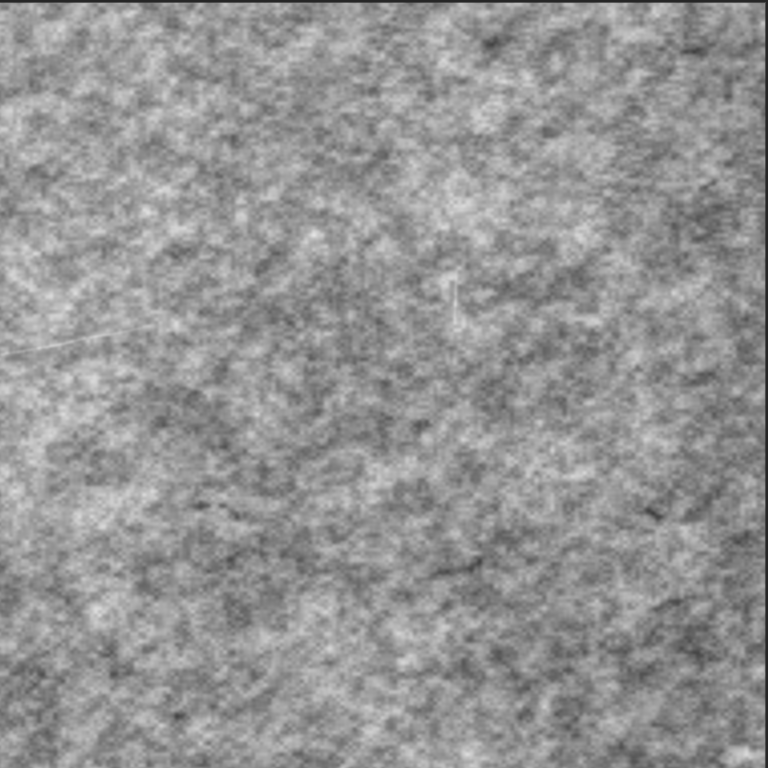
Write a Shadertoy shader that draws this texture.

```glsl
const float BASE_GREY = 0.586;
const float SIDE_FADE = 0.055;      // left is lighter than right
const float CLOUD_GAIN = 0.12;
const float MOTTLE_GAIN = 0.15;
const float CLUMP_GAIN = 0.20;
const float GRAIN_GAIN = 0.20;
const float WEAVE_GAIN = 0.13;
const float GRAIN_TILT = 0.35;
const int CRACK_COUNT = 24;
const float CRACK_WIDTH = 0.0065;
const float CRACK_DEPTH = 0.20;
const int SPOT_COUNT = 22;
const float SPOT_GAIN = 0.11;
const float SCRATCH_GAIN = 0.10;
const float BORDER_WIDTH = 0.0035;
const float BORDER_GREY = 0.15;

float hash(vec2 p) {
    return fract(sin(dot(p, vec2(127.1, 311.7))) * 43758.5453);
}

// Smooth value noise centred on zero
float noise(vec2 p) {
    vec2 cell = floor(p);
    vec2 f = fract(p);
    f = f * f * (3.0 - 2.0 * f);
    float low = mix(hash(cell), hash(cell + vec2(1.0, 0.0)), f.x);
    float high = mix(hash(cell + vec2(0.0, 1.0)), hash(cell + vec2(1.0, 1.0)), f.x);
    return mix(low, high, f.y) - 0.5;
}

vec2 rotate(vec2 p, float angle) {
    float c = cos(angle), s = sin(angle);
    return vec2(c * p.x + s * p.y, c * p.y - s * p.x);
}

// Stone surface: broad clouds down to a fine square weave
float surface(vec2 p) {
    vec2 tilted = rotate(p, GRAIN_TILT);
    float tone = CLOUD_GAIN * noise(rotate(p, 0.6) * 5.0 + 3.7);
    tone += MOTTLE_GAIN * noise(tilted * vec2(19.0, 25.0) + 11.3);
    tone += CLUMP_GAIN * noise(tilted * vec2(42.0, 60.0) + 27.1);
    tone += GRAIN_GAIN * noise(rotate(p, 0.12) * vec2(88.0, 108.0) + 51.9);
    tone += WEAVE_GAIN * noise(p * vec2(190.0, 210.0) + 83.3);
    return tone;
}

// Short, bent, ragged dark cracks
float cracks(vec2 p) {
    vec2 wobble = vec2(noise(p * 28.0 + 5.0), noise(p * 28.0 + 45.0)) * 0.022;
    float ragged = 0.8 + 0.9 * noise(p * 55.0 + 71.0);
    float dark = 0.0;
    for (int i = 0; i < CRACK_COUNT; i++) {
        float id = float(i) + 1.0;
        vec2 center = vec2(hash(vec2(id, 1.0)), hash(vec2(id, 2.0)));
        float angle = mix(-0.5, 0.8, hash(vec2(id, 3.0)));
        float reach = mix(0.018, 0.085, pow(hash(vec2(id, 4.0)), 2.0));
        float bend = mix(-7.0, 7.0, hash(vec2(id, 5.0)));
        float strength = mix(0.45, 1.0, hash(vec2(id, 6.0)));
        vec2 q = rotate(p - center + wobble, angle);
        q.y += bend * q.x * q.x;
        float across = q.y / CRACK_WIDTH;
        float along = 1.0 - smoothstep(0.4 * reach, reach, abs(q.x));
        dark = max(dark, strength * along * exp(-across * across));
    }
    return dark * ragged;
}

// Soft pale flecks
float spots(vec2 p) {
    vec2 warped = p + 0.02 * vec2(noise(p * 40.0), noise(p * 40.0 + 19.0));
    float light = 0.0;
    for (int i = 0; i < SPOT_COUNT; i++) {
        float id = float(i) + 1.0;
        vec2 center = vec2(hash(vec2(id, 7.0)), hash(vec2(id, 8.0)));
        float radius = mix(0.008, 0.022, hash(vec2(id, 9.0)));
        vec2 q = (warped - center) / radius;
        light = max(light, exp(-dot(q, q)));
    }
    return light;
}

// Faint pale scratch, from start along a direction
float scratch(vec2 p, vec2 start, float angle, float reach) {
    vec2 q = rotate(p - start, angle);
    float across = (q.y + 0.006 * noise(q * 25.0)) / 0.0025;
    float along = smoothstep(-0.01, 0.01, q.x) * (1.0 - smoothstep(0.6 * reach, reach, q.x));
    return along * exp(-across * across);
}

void mainImage(out vec4 fragColor, in vec2 fragCoord) {
    vec2 uv = fragCoord / iResolution.xy;
    vec2 p = fragCoord / iResolution.y;
    float pixel = 1.0 / iResolution.y;

    float grey = BASE_GREY + SIDE_FADE * (0.5 - uv.x) + surface(p);
    grey += SPOT_GAIN * spots(p);
    grey += SCRATCH_GAIN * scratch(p, vec2(0.0, 0.535), 0.2, 0.24);
    grey += SCRATCH_GAIN * scratch(p, vec2(0.595, 0.58), 1.57, 0.08);
    grey -= CRACK_DEPTH * cracks(p);

    // Dark border along the top and right
    float edge = min(1.0 - uv.x, 1.0 - uv.y);
    float border = 1.0 - smoothstep(BORDER_WIDTH - pixel, BORDER_WIDTH + pixel, edge);
    grey = mix(grey, BORDER_GREY, border);

    fragColor = vec4(vec3(clamp(grey, 0.0, 1.0)), 1.0);
}
```
